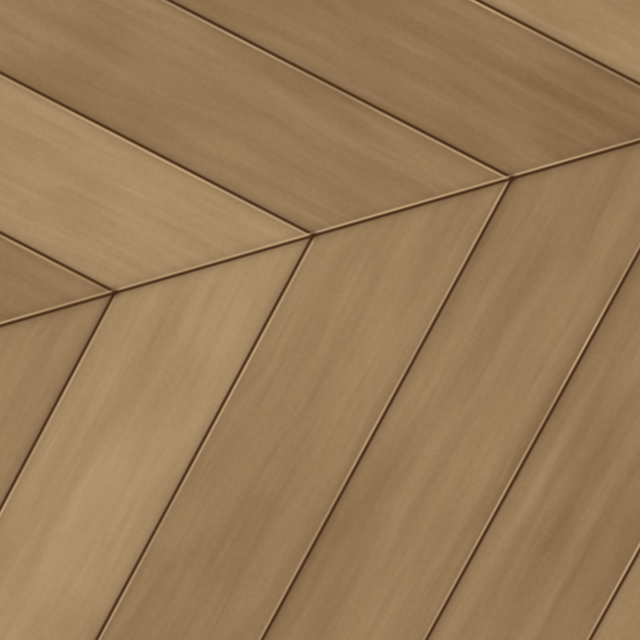
A Shadertoy shader for this texture:

```glsl
// Chevron wood floor: two fans of oak planks meeting along a slanted spine, with bevelled seams.

const vec2 FIRST_NODE = vec2(0.180, 0.543);   // spine point where two seams meet
const vec2 NODE_STEP = vec2(0.310, 0.0893);   // spacing of nodes along the spine
const vec3 WOOD_DARK = vec3(0.49, 0.37, 0.25);
const vec3 WOOD_LIGHT = vec3(0.73, 0.61, 0.455);
const vec3 GROOVE = vec3(0.25, 0.15, 0.075);
const vec3 BEVEL = vec3(0.83, 0.70, 0.53);

// Plank tones from left to right, 0 dark to 1 light
const float UPPER_TONES[6] = float[6](0.40, 0.72, 0.46, 0.33, 0.66, 0.50);
const float LOWER_TONES[6] = float[6](0.50, 0.73, 0.51, 0.43, 0.40, 0.58);

float hash(vec2 p) {
    vec3 q = fract(vec3(p.xyx) * 0.1031);
    q += dot(q, q.yzx + 33.33);
    return fract((q.x + q.y) * q.z);
}

float noise(vec2 p) {
    vec2 i = floor(p), f = fract(p);
    f = f * f * (3.0 - 2.0 * f);
    return mix(mix(hash(i), hash(i + vec2(1, 0)), f.x),
               mix(hash(i + vec2(0, 1)), hash(i + vec2(1, 1)), f.x), f.y);
}

float fbm(vec2 p) {
    float sum = 0.0, amp = 0.5;
    for (int i = 0; i < 4; i++) {
        sum += amp * noise(p);
        p = p * 2.03 + 17.1;
        amp *= 0.5;
    }
    return sum / 0.9375;
}

// Soft line of half width w around d = 0
float line(float d, float w) {
    return exp(-d * d / (w * w));
}

// Plank coordinate above the spine: x counts planks, y is plank width
vec2 upperPlank(vec2 q) {
    float slope = 0.518;
    float rise = NODE_STEP.y + slope * NODE_STEP.x;
    return vec2((q.y + slope * q.x) / rise, rise / length(vec2(1.0, slope)));
}

// Plank coordinate below the spine; the seams lean slightly more to the right
vec2 lowerPlank(vec2 q) {
    float k = 0.0, lean = 0.53, run = 0.26;
    for (int i = 0; i < 4; i++) {
        lean = 0.53 + 0.006 * k;
        run = NODE_STEP.x - lean * NODE_STEP.y;
        k = (q.x - lean * q.y) / run;
    }
    return vec2(k, run / length(vec2(1.0, lean)));
}

// Wood tone offset; w.x runs along the grain, w.y across it
float grain(vec2 w, float seed) {
    w += vec2(seed * 7.3, seed * 3.1);
    w.y += 0.035 * (fbm(w * vec2(3.0, 5.0)) - 0.5);
    float bands = fbm(w * vec2(3.5, 48.0)) - 0.5;
    float fibres = noise(w * vec2(16.0, 190.0)) - 0.5;
    float clouds = fbm(w * vec2(4.0, 9.0) + 40.0) - 0.5;
    float smudge = smoothstep(0.66, 0.85, noise(w * vec2(5.0, 11.0) + 9.0));
    return 0.36 * bands + 0.07 * fibres + 0.30 * clouds - 0.10 * smudge;
}

// Dark groove with a lit lip on one side (side = +1 or -1)
vec3 cutSeam(vec3 color, float d, float side, float shine, float pixel) {
    color *= 1.0 - 0.12 * line(d, 0.011);
    color = mix(color, BEVEL, shine * line(d - side * 0.0036, max(0.0021, pixel)));
    return mix(color, GROOVE, 0.88 * line(d + side * 0.0007, max(0.0024, pixel)));
}

void mainImage(out vec4 fragColor, in vec2 fragCoord) {
    vec2 uv = fragCoord / iResolution.xy;
    float pixel = 0.8 / min(iResolution.x, iResolution.y);
    vec2 q = uv - FIRST_NODE;

    // Choose the fan of planks
    vec2 spineDir = normalize(NODE_STEP);
    float spine = dot(q, vec2(-spineDir.y, spineDir.x));
    bool above = spine > 0.0;
    vec2 plank = above ? upperPlank(q) : lowerPlank(q);
    vec2 along = normalize(above ? vec2(1.0, -0.518) : vec2(0.54, 1.0));
    float index = floor(plank.x);
    int slot = clamp(int(index) + 1, 0, 5);

    // Plank tone and grain
    vec2 wood = vec2(dot(q, along), plank.x * plank.y);
    float tone = above ? UPPER_TONES[slot] : LOWER_TONES[slot];
    tone += grain(wood, index + (above ? 11.0 : 31.0));
    vec3 color = mix(WOOD_DARK, WOOD_LIGHT, clamp(tone, -0.1, 1.1));
    color += 0.018 * (noise(uv * 230.0) - 0.5);

    // Seams between planks, with uneven shine on the lips
    float seamIndex = round(plank.x);
    float d = (plank.x - seamIndex) * plank.y;
    float shine = 0.25 + 0.65 * noise(vec2(wood.x * 7.0, seamIndex * 5.7));
    float side = !above && seamIndex < 1.5 ? 1.0 : -1.0;
    color = cutSeam(color, d, side, shine, pixel);

    // Spine and the small pits at its nodes
    float spineShine = 0.4 + 0.5 * noise(vec2(uv.x * 8.0, 3.0));
    color = cutSeam(color, spine, 1.0, spineShine, pixel);
    vec2 toNode = q - NODE_STEP * round(q.x / NODE_STEP.x);
    color = mix(color, GROOVE, 0.75 * line(length(toNode), 0.0055));

    fragColor = vec4(color, 1.0);
}
```
